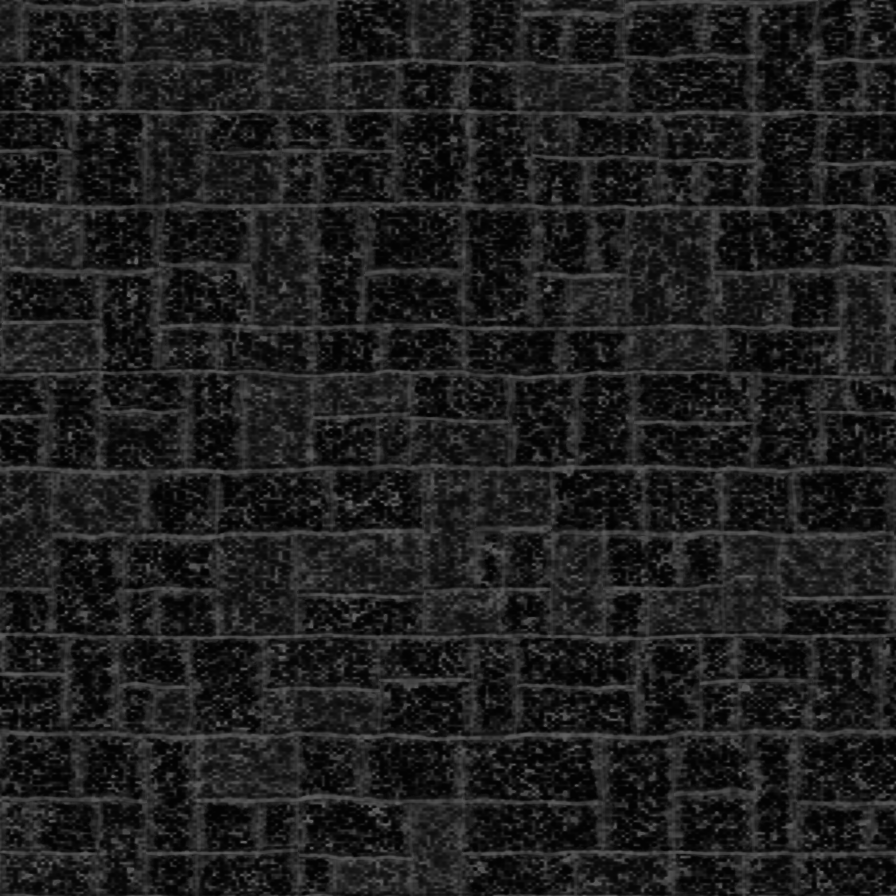
This texture is drawn by a WebGL 1 fragment shader. Its source:

```glsl
precision highp float;

uniform vec2 u_resolution;

const float ROWS = 17.0;       // stone rows over the canvas height
const float CELL_WIDTH = 3.15; // one tall stone plus one stack, in rows
const vec3 STONE_COLOR = vec3(0.012);
const vec3 MORTAR_COLOR = vec3(0.09);
const vec3 JOINT_COLOR = vec3(0.32);

float hash(vec2 p) {
  return fract(sin(dot(p, vec2(127.1, 311.7))) * 43758.5453);
}

float noise(vec2 p) {
  vec2 i = floor(p);
  vec2 f = fract(p);
  f = f * f * (3.0 - 2.0 * f);
  float low = mix(hash(i), hash(i + vec2(1.0, 0.0)), f.x);
  float high = mix(hash(i + vec2(0.0, 1.0)), hash(i + 1.0), f.x);
  return mix(low, high, f.y);
}

float fbm(vec2 p) {
  float sum = 0.0;
  float amplitude = 0.5;
  for (int i = 0; i < 4; i++) {
    sum += amplitude * noise(p);
    p = p * 2.03 + 17.3;
    amplitude *= 0.5;
  }
  return sum / 0.9375;
}

// Irregular border between neighbouring cells of a band
float cellBorder(float column, float band) {
  return column + 0.3 * hash(vec2(column, band * 3.7 + 5.1));
}

// Narrows a horizontal span to the side of the cut that holds x
vec2 cutSpan(vec2 span, float x, float ratio) {
  float cut = mix(span.x, span.y, ratio);
  return x < cut ? vec2(span.x, cut) : vec2(cut, span.y);
}

// Bounds (left, bottom, right, top) of the stone around p
vec4 stoneBounds(vec2 p) {
  // Bands of three and two rows alternate
  float period = floor(p.y / 5.0);
  float isDouble = step(3.0, p.y - 5.0 * period);
  float base = 5.0 * period + 3.0 * isDouble;
  float band = 2.0 * period + isDouble;
  float y = p.y - base;

  float shift = hash(vec2(band, 7.3));
  float x = p.x / CELL_WIDTH + shift;
  float column = floor(x);
  if (x < cellBorder(column, band)) column -= 1.0;
  vec2 id = vec2(column, band);
  vec2 span = vec2(cellBorder(column, band), cellBorder(column + 1.0, band));

  // A triple band keeps one loose row below or above its tall stone
  bool looseBelow = isDouble < 0.5 && hash(id + 2.7) < 0.5;
  float bottom = looseBelow ? 1.0 : 0.0;
  vec2 rise = vec2(bottom, bottom + 2.0);
  if (y < rise.x || y >= rise.y) {
    rise = y < rise.x ? vec2(0.0, 1.0) : vec2(2.0, 3.0);
    span = cutSpan(span, x, mix(0.33, 0.67, hash(id + 4.1)));
  } else {
    bool tallLeft = hash(id + 8.9) < 0.5;
    float tallWidth = mix(0.3, 0.44, hash(id + 6.2));
    float ratio = tallLeft ? tallWidth : 1.0 - tallWidth;
    bool onLeft = x < mix(span.x, span.y, ratio);
    span = cutSpan(span, x, ratio);
    if (onLeft != tallLeft) {
      float middle = bottom + mix(0.85, 1.15, hash(id + 1.4));
      rise = y < middle ? vec2(rise.x, middle) : vec2(middle, rise.y);
      vec2 rowId = id + 13.0 * rise.x;
      if (hash(rowId + 3.3) < 0.4)
        span = cutSpan(span, x, mix(0.3, 0.7, hash(rowId + 9.5)));
    }
  }
  span = (span - shift) * CELL_WIDTH;
  return vec4(span.x, base + rise.x, span.y, base + rise.y);
}

float grainAt(vec2 uv) {
  float grain = 0.65 * noise(uv * vec2(230.0, 300.0))
              + 0.35 * noise(uv * vec2(95.0, 130.0) + 31.0);
  return clamp((grain - 0.5) * 1.5 + 0.5, 0.0, 1.0);
}

void main() {
  float size = min(u_resolution.x, u_resolution.y);
  vec2 uv = gl_FragCoord.xy / size;
  float pixel = ROWS / size;

  // Uneven courses with slightly wavering joints
  vec2 p = uv * ROWS;
  p.y += 0.16 * sin(p.y * 1.3) + 0.12 * noise(p * 0.5);
  p += 0.07 * (vec2(noise(p * 2.3), noise(p * 2.3 + 40.0)) - 0.5);

  vec4 bounds = stoneBounds(p);
  vec2 edge = min(p - bounds.xy, bounds.zw - p);
  float grain = grainAt(uv);
  float patches = fbm(p * 2.4);

  // Speckled stone faces, some of them worn pale
  float worn = smoothstep(0.62, 1.0, hash(floor(bounds.xy * 16.0)));
  float speckle = 0.32 * pow(grain, 2.6) * (0.45 + 0.9 * patches);
  vec3 color = STONE_COLOR + speckle;
  vec3 mortar = MORTAR_COLOR + 0.2 * grain * (0.5 + patches);
  color = mix(color, mortar, 0.55 * worn);

  // Ragged mortar rim, wider beside the upright joints
  float rim = min(edge.x / 0.17, edge.y / 0.11) + 1.9 * (fbm(p * 5.0) - 0.5);
  color = mix(color, mortar, 0.9 * (1.0 - smoothstep(0.4, 1.1, rim)));

  // Thin shadow above each level joint, then the joint lines
  float above = p.y - bounds.y;
  float shadow = smoothstep(0.03, 0.07, above) * (1.0 - smoothstep(0.08, 0.14, above));
  color *= 1.0 - 0.45 * shadow;
  vec2 line = 1.0 - smoothstep(vec2(0.012), vec2(0.03 + pixel), edge);
  float strength = max(line.y, 0.4 * line.x) * (0.35 + 0.65 * noise(p * 1.7 + 9.0));
  color = mix(color, JOINT_COLOR * (0.8 + 0.4 * grain), strength);

  gl_FragColor = vec4(color, 1.0);
}
```
